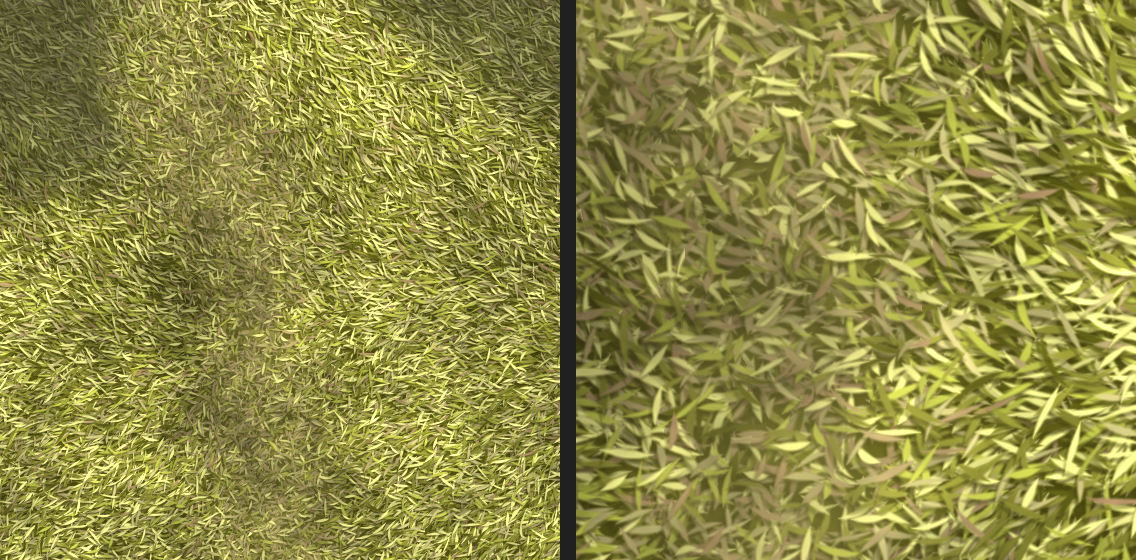
Left: the whole. Right: its middle third, enlarged.
Write a Shadertoy shader that draws this texture.

```glsl
// Sunlit rough lawn: layered short grass blades with a worn strip and soft tree shade.

const int   LAYERS       = 14;
const float CELLS        = 46.0;    // blade cells across the canvas
const float BLADE_LENGTH = 0.019;   // largest half length
const float BLADE_WIDTH  = 0.0026;  // largest half width
const float BLADE_BEND   = 0.004;
const float EDGE_SOFT    = 0.0013;
const float ANGLE_SPREAD = 1.35;
const float SHADOW_DEPTH = 0.42;
const vec2  SHADOW_SHIFT = vec2(-0.0022, -0.0030);
const float PATCH_LIGHT  = 0.24;    // strength of broad light patches
const float CLUMP_LIGHT  = 0.16;    // strength of small tuft variation

const vec3 SOIL  = vec3(0.25, 0.24, 0.05);
const vec3 DEEP  = vec3(0.35, 0.35, 0.08);
const vec3 OLIVE = vec3(0.53, 0.53, 0.19);
const vec3 GREEN = vec3(0.70, 0.72, 0.27);
const vec3 STRAW = vec3(0.76, 0.72, 0.47);
const vec3 LIGHT = vec3(0.94, 0.93, 0.55);
const vec3 BROWN = vec3(0.58, 0.46, 0.33);
const vec3 WORN  = vec3(0.62, 0.59, 0.35);
const vec3 SHADE = vec3(0.35, 0.36, 0.25);

vec4 hash4(vec3 p) {
    vec4 q = fract(p.xyzx * vec4(0.1031, 0.1030, 0.0973, 0.1099));
    q += dot(q, q.wzxy + 33.33);
    return fract((q.xxyz + q.yzzw) * q.zywx);
}

// Layered sines, roughly -1 to 1
float waves(vec2 p) {
    float sum = 0.0, amp = 0.5;
    for (int i = 0; i < 4; i++) {
        sum += amp * sin(p.x + 1.3 * sin(p.y)) * cos(p.y * 0.9 - 0.7 * sin(p.x));
        p = mat2(1.5, 1.1, -1.1, 1.5) * p + 2.7;
        amp *= 0.6;
    }
    return sum;
}

// Amount of wear along the curved strip
float wornMask(vec2 p) {
    float x = p.x - (0.49 - 0.22 * p.y * p.y) + 0.07 * waves(p * 9.0);
    return exp(-x * x / 0.012) * (1.0 - 0.5 * smoothstep(0.75, 1.0, p.y));
}

// Tree shade in the two upper corners
float shadeMask(vec2 p) {
    p += 0.06 * vec2(waves(p * 8.0), waves(p * 8.0 + 4.0));
    float left = (1.0 - smoothstep(0.15, 0.30, p.x)) * smoothstep(0.58, 0.84, p.y);
    float right = smoothstep(-0.12, 0.16, p.x - 0.76 + 1.3 * (p.y - 0.91));
    right *= smoothstep(0.68, 0.96, p.y);
    return max(left, 0.85 * right);
}

// Sunny areas at the top middle and low sides, dim beside the strip
float sunlight(vec2 p) {
    float top = exp(-dot(p - vec2(0.52, 0.86), p - vec2(0.52, 0.86)) / 0.06);
    float dim = exp(-pow((p.x - 0.33) / 0.12, 2.0) - pow((p.y - 0.45) / 0.2, 2.0));
    return 1.0 + 0.13 * top - 0.14 * dim + PATCH_LIGHT * waves(p * 11.0 + 5.0);
}

// Prevailing lean of the grass
float leanAngle(vec2 p) {
    return mix(0.5, -0.65, smoothstep(0.22, 0.68, p.y)) + 0.55 * waves(p * 7.0 + 1.0);
}

vec3 bladeColor(float pick, float tint, float worn) {
    vec3 c = DEEP;
    c = mix(c, OLIVE, step(0.07, pick));
    c = mix(c, GREEN, step(0.32, pick));
    c = mix(c, STRAW, step(0.53, pick));
    c = mix(c, LIGHT, step(0.68, pick));
    c = mix(c, mix(STRAW, BROWN, tint), step(fract(pick * 17.0), 0.08 + 0.35 * worn));
    return c * (0.9 + 0.2 * tint);
}

// Signed distance to a bent, tapered blade
float bladeDistance(vec2 p, vec2 axis, vec2 size, float bend) {
    float u = dot(p, axis) / size.x;
    float v = dot(p, vec2(-axis.y, axis.x)) - bend * u * u;
    return max(abs(v) - size.y * (1.0 - u * u), (abs(u) - 1.0) * size.x);
}

// Coverage inside a distance, with a smooth edge
float inside(float d, float soft) {
    return 1.0 - smoothstep(-soft, soft, d);
}

void mainImage(out vec4 fragColor, in vec2 fragCoord) {
    vec2 uv = fragCoord / iResolution.y;
    float soft = max(EDGE_SOFT, 0.6 / iResolution.y);
    float worn = wornMask(uv);
    float shade = shadeMask(uv);
    float mainAngle = leanAngle(uv);
    vec3 color = mix(SOIL, DEEP, 0.5 + 0.5 * waves(uv * 90.0));

    // Blades from the ground up, each casting a small shadow
    for (int layer = 0; layer < LAYERS; layer++) {
        float id = float(layer);
        float height = id / float(LAYERS - 1);
        vec2 shift = hash4(vec3(id, 7.0, 3.0)).xy;
        vec2 cell = floor(uv * CELLS + shift);
        for (int k = 0; k < 9; k++) {
            vec2 c = cell + vec2(float(k % 3 - 1), float(k / 3 - 1));
            vec4 place = hash4(vec3(c, id + 11.0));
            vec4 look = hash4(vec3(c + 71.0, id + 43.0));
            vec2 p = uv - (c + place.xy - shift) / CELLS;
            float angle = mainAngle + ANGLE_SPREAD * (place.z + look.w - 1.0) * (1.0 + 0.7 * worn);
            vec2 axis = vec2(cos(angle), sin(angle));
            vec2 size = vec2(BLADE_LENGTH, BLADE_WIDTH) * mix(vec2(0.45, 0.5), vec2(1.0), look.yz);
            size.x *= 1.0 - 0.3 * worn;
            float bend = (place.w - 0.5) * BLADE_BEND;
            float shadowDist = bladeDistance(p - SHADOW_SHIFT, axis, size, bend);
            color = mix(color, SOIL, SHADOW_DEPTH * inside(shadowDist, 0.0015));
            float bladeDist = bladeDistance(p, axis, size, bend);
            vec3 tone = bladeColor(look.x, place.w, worn) * mix(0.82, 1.06, height);
            color = mix(color, tone, inside(bladeDist, soft));
        }
    }

    // Dull worn strip, light patches, tufts and tree shade
    color = mix(color, WORN, 0.36 * worn);
    color *= sunlight(uv) + CLUMP_LIGHT * waves(uv * 48.0);
    color = mix(color, mix(SHADE, color * 0.66, 0.58), shade);
    fragColor = vec4(clamp(color, 0.0, 1.0), 1.0);
}
```
